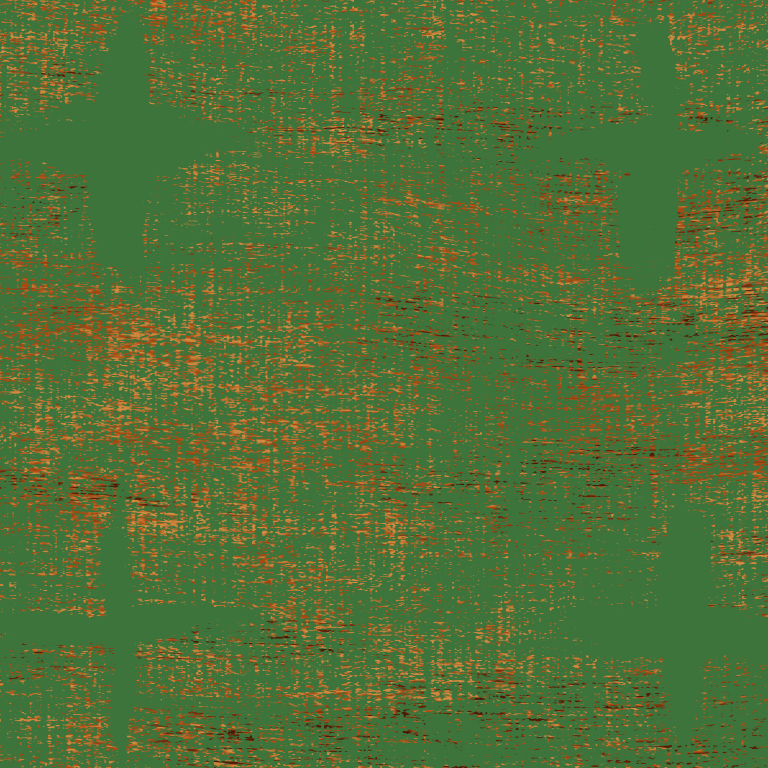
Give the GLSL for this texture, as a Shadertoy shader.

```glsl
// Worn green paint over streaky orange wood, rubbed through in a fine woven grain.

float hash(vec2 p) {
    return fract(sin(dot(p, vec2(127.1, 311.7))) * 43758.5453);
}

float noise(vec2 p) {
    vec2 i = floor(p), f = fract(p);
    f = f * f * (3.0 - 2.0 * f);
    return mix(mix(hash(i), hash(i + vec2(1, 0)), f.x),
               mix(hash(i + vec2(0, 1)), hash(i + vec2(1, 1)), f.x), f.y);
}

float fbm(vec2 p) {
    float sum = 0.0, amp = 0.5;
    for (int i = 0; i < 4; i++) {
        sum += amp * noise(p);
        p = p * 2.03 + 17.3;
        amp *= 0.5;
    }
    return sum / 0.9375;
}

// Thick crossed brush strokes, one ragged cross near each corner
float thickPaint(vec2 uv) {
    vec2 ragged = uv + 0.08 * (vec2(fbm(uv * vec2(22, 7)), fbm(uv * vec2(7, 22) + 40.0)) - 0.5);
    float cover = 0.0;
    for (int i = 0; i < 4; i++) {
        vec2 side = vec2(i % 2, i / 2) * 2.0 - 1.0;
        vec2 jitter = vec2(hash(side + 3.0), hash(side + 8.0)) - 0.5;
        vec2 d = abs(ragged - 0.5 - side * vec2(0.37, 0.33) - 0.06 * jitter);
        float across = length(d / vec2(0.14, 0.026));
        float along = length(d / vec2(0.022, 0.16));
        cover = max(cover, 1.0 - smoothstep(0.6, 1.4, min(across, along)));
    }
    return cover;
}

// Wood: tan to orange, with dark red-brown streaks
vec3 woodColor(vec2 uv, float warmth, float streak) {
    float tone = 0.5 * noise(uv * vec2(120, 500) + 5.0) + 0.5 * warmth;
    vec3 wood = mix(vec3(0.67, 0.29, 0.07), vec3(0.83, 0.55, 0.25), smoothstep(0.33, 0.68, tone));
    return mix(wood, vec3(0.30, 0.09, 0.02), streak);
}

void mainImage(out vec4 fragColor, in vec2 fragCoord) {
    vec2 uv = fragCoord / iResolution.xy;

    // Broad features: bent horizontal grain, worn patches, dark bands
    vec2 bend = vec2(0.0, 0.05 * noise(uv * vec2(2.5, 3.0)));
    float patches = fbm(uv * vec2(5, 9) + 50.0);
    float sides = smoothstep(0.1, 0.45, abs(uv.x - 0.5));
    float band = smoothstep(0.45, 0.7, fbm((uv + bend) * vec2(3, 16) + 70.0));
    float warmth = fbm((uv + bend) * vec2(4, 14) + 31.0);
    float broadWear = 0.25 * patches + 0.04 * sides - 0.32 * thickPaint(uv);

    // Fine weave, averaged over six points inside the pixel
    vec3 paint = vec3(0.235, 0.455, 0.23);
    vec3 sum = vec3(0.0);
    for (int i = 0; i < 6; i++) {
        vec2 offset = (vec2(i % 2, i / 2) + 0.5) / vec2(2, 3) - 0.5;
        vec2 p = (fragCoord + offset) / iResolution.xy;
        vec2 bent = p + bend;

        float rows = 0.6 * noise(bent * vec2(20, 450)) + 0.4 * noise(bent * vec2(7, 120) + 9.0);
        float columns = 0.6 * noise(p * vec2(400, 22) + 21.0) + 0.4 * noise(p * vec2(120, 6) + 3.0);
        float specks = noise(bent * vec2(300, 700) + 13.0);
        float streak = smoothstep(0.5, 0.85, noise(bent * vec2(40, 550) + 90.0)) * (0.2 + 0.8 * band);

        float wear = broadWear + 0.30 * rows + 0.25 * columns + 0.42 * specks + 0.05 * streak;
        float bare = smoothstep(0.69, 0.76, wear);
        sum += mix(paint, woodColor(bent, warmth, streak), bare);
    }
    fragColor = vec4(sum / 6.0, 1.0);
}
```
